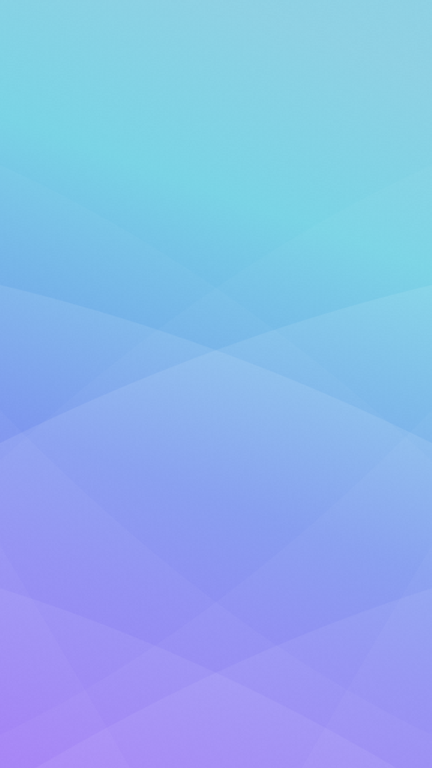
Reproduce this background procedurally as a WebGL 1 fragment shader.

```glsl
precision highp float;

uniform vec2 u_resolution;

const vec3 MIST = vec3(0.56, 0.82, 0.895);
const vec3 AQUA = vec3(0.48, 0.83, 0.90);
const vec3 SKY = vec3(0.45, 0.70, 0.91);
const vec3 BLUE = vec3(0.45, 0.56, 0.93);
const vec3 INDIGO = vec3(0.50, 0.50, 0.945);
const vec3 VIOLET = vec3(0.575, 0.42, 0.955);

float hash(vec2 p) {
  return fract(sin(dot(p, vec2(127.1, 311.7))) * 43758.5453);
}

float ramp(float start, float end, float value) {
  return clamp((value - start) / (end - start), 0.0, 1.0);
}

vec3 backdrop(float s) {
  vec3 color = mix(MIST, AQUA, ramp(0.0, 0.25, s));
  color = mix(color, SKY, ramp(0.25, 0.45, s));
  color = mix(color, BLUE, ramp(0.45, 0.65, s));
  color = mix(color, INDIGO, ramp(0.65, 0.80, s));
  return mix(color, VIOLET, ramp(0.80, 1.08, s));
}

// Opacity below a parabola with coefficients (offset, slope, bend).
float veil(vec2 p, vec3 curve, float strength, float pixel) {
  float depth = p.y - (curve.x + p.x * (curve.y + p.x * curve.z));
  float coverage = smoothstep(-pixel, pixel, depth);
  return strength * coverage * exp(-1.8 * max(depth, 0.0));
}

// Lay a veil and its mirror image over the color.
vec3 crossVeils(vec3 color, vec2 p, vec3 curve, float strength, float pixel) {
  vec2 mirrored = vec2(1.0 - p.x, p.y);
  color = mix(color, vec3(1.0), veil(p, curve, strength, pixel));
  return mix(color, vec3(1.0), veil(mirrored, curve, strength, pixel));
}

void main() {
  // Horizontal position and depth from the top edge.
  vec2 uv = gl_FragCoord.xy / u_resolution;
  vec2 p = vec2(uv.x, 1.0 - uv.y);
  float pixel = 1.0 / u_resolution.y;

  // Tilted gradient
  vec3 color = backdrop(p.y - 0.2 * (p.x - 0.5));

  // Crossing translucent sheets, from top to bottom
  color = crossVeils(color, p, vec3(0.215, 0.255, 0.130), 0.030, pixel);
  color = crossVeils(color, p, vec3(0.371, 0.134, 0.072), 0.092, pixel);
  color = crossVeils(color, p, vec3(0.534, 0.577, -0.154), 0.034, pixel);
  color = crossVeils(color, p, vec3(0.710, 0.948, 0.050), 0.030, pixel);
  color = crossVeils(color, p, vec3(0.766, 0.178, 0.084), 0.062, pixel);

  // Faint paper grain
  float grain = hash(floor(uv * vec2(288.0, 512.0))) - 0.5;
  gl_FragColor = vec4(color + 0.008 * grain, 1.0);
}
```
